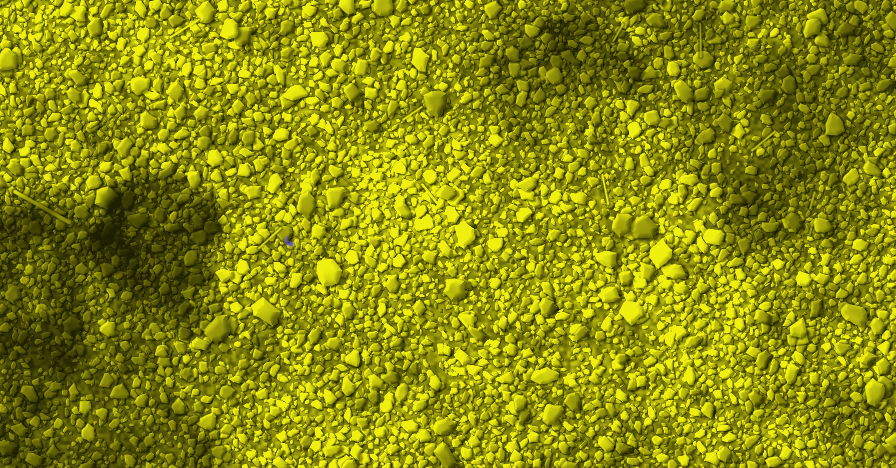
Reproduce this texture procedurally as a Shadertoy shader.

```glsl
// Sunlit yellow gravel: four layers of faceted stones, from grit to pebbles,
// are scattered on turned, jittered grids, each with a shadow away from the light.
// A broad light map adds a shaded hollow, dim patches, straws and tiny flecks.

const float TAU = 6.2831853;
const vec2  LIGHT = vec2(-0.82, 0.57);          // direction towards the sun
const vec3  YELLOW = vec3(0.995, 1.0, 0.065);
const vec3  FLECK = vec3(0.42, 0.38, 0.66);
const float GROUND_TONE = 0.45;
const float STONE_DARK = 0.49;
const float STONE_BRIGHT = 0.84;
const float FACET_CONTRAST = 0.25;
const float SHADOW_DEPTH = 0.42;
const float SHADOW_SHIFT = 0.24;                // in stone radii
const float CONTACT_DEPTH = 0.16;               // dark seam all round a stone
const float ELONGATION = 0.8;
const float LIGHT_LEVEL = 1.11;
const float LIGHT_CONTRAST = 1.7;
const float STRAWS = 9.0;

vec4 hash4(vec2 p) {
    vec4 q = fract(p.xyxy * vec4(0.1031, 0.1030, 0.0973, 0.1099));
    q += dot(q, q.wzxy + 33.33);
    return fract((q.xxyz + q.yzzw) * q.zywx);
}

float noise(vec2 p) {
    vec2 i = floor(p), f = fract(p);
    f = f * f * (3.0 - 2.0 * f);
    return mix(mix(hash4(i).x, hash4(i + vec2(1, 0)).x, f.x),
               mix(hash4(i + vec2(0, 1)).x, hash4(i + vec2(1, 1)).x, f.x), f.y);
}

float fbm(vec2 p) {
    return 0.55 * noise(p) + 0.3 * noise(p * 2.1 + 7.0) + 0.15 * noise(p * 4.3 + 19.0);
}

// Distance to an irregular rounded hexagon; facet is the nearest side's normal.
float stone(vec2 q, vec4 seed, out vec2 facet) {
    float d = length(q) - 1.05;
    facet = q / max(length(q), 0.001);
    for (int k = 0; k < 6; k++) {
        float jitter = fract(seed.x * 7.3 + float(k) * (0.37 + seed.y));
        float angle = TAU * ((float(k) + 0.7 * jitter) / 6.0 + seed.z);
        vec2 side = vec2(cos(angle), sin(angle));
        float e = dot(q, side) - mix(0.6, 1.0, fract(jitter * 5.7 + seed.y));
        if (e > d) { d = e; facet = side; }
    }
    return d;
}

// Lays one grid of stones and their shadows over the tone below.
float scatter(float tone, vec2 p, float cell, float keep, float layer, float pixel) {
    float c = cos(layer * 0.7), s = sin(layer * 0.7);
    mat2 turn = mat2(c, s, -s, c);
    p = turn * p;
    vec2 light = turn * LIGHT, home = floor(p / cell);
    for (int j = 1; j >= -1; j--)
    for (int i = -1; i <= 1; i++) {
        vec2 id = home + vec2(i, j);
        vec4 place = hash4(id + layer * 37.0);
        vec4 shape = hash4(id + layer * 53.0 + 211.0);
        if (place.w > keep * (0.5 + noise(id * cell * 5.0 + layer))) continue;

        float radius = cell * mix(0.39, 0.64, shape.w * shape.w);
        vec2 q = (p - (id + 0.5 + 0.7 * (place.xy - 0.5)) * cell) / radius;
        if (dot(q, q) > 3.0) continue;
        vec2 axis = vec2(cos(TAU * place.z), sin(TAU * place.z));
        q += axis * dot(q, axis) * ELONGATION * shape.x;

        vec2 facet;
        float soft = 0.8 * pixel / radius;
        float shade = stone(q + light * SHADOW_SHIFT, shape, facet);
        tone *= 1.0 - SHADOW_DEPTH * (1.0 - smoothstep(-0.1, 0.25, shade));

        float d = stone(q, shape, facet);
        tone *= 1.0 - CONTACT_DEPTH * (1.0 - smoothstep(0.0, 0.3, d));
        float bevel = smoothstep(-0.5, -0.05, d);
        float face = mix(STONE_DARK, STONE_BRIGHT, fract(place.z * 9.0 + shape.y));
        face += dot(light, FACET_CONTRAST * bevel * facet + 0.08 * q);
        tone = mix(tone, face, 1.0 - smoothstep(-soft, soft, d));
    }
    return tone;
}

float blob(vec2 uv, vec2 centre, vec2 size) {
    vec2 q = (uv - centre) / size;
    return exp(-dot(q, q));
}

// Broad brightness over the canvas, uv from 0 to 1.
float lightMap(vec2 uv, vec2 p) {
    float wobble = fbm(p * 9.0) - 0.5;
    float change = 0.30 * (fbm(p * 3.5 + 31.0) - 0.5) + 0.42 * (fbm(p * 14.0 + 3.0) - 0.5);
    change += 0.13 * blob(uv, vec2(0.45, 0.50), vec2(0.18, 0.5));
    change += 0.10 * blob(uv, vec2(0.20, 0.84), vec2(0.16, 0.2));
    change += 0.12 * blob(uv, vec2(0.74, 0.28), vec2(0.13, 0.25));
    change -= 0.28 * blob(uv, vec2(0.66, 0.89), vec2(0.10, 0.17));
    change -= 0.18 * blob(uv, vec2(0.83, 0.56), vec2(0.10, 0.18));
    change -= 0.16 * blob(uv, vec2(0.95, 0.10), vec2(0.10, 0.25));
    change -= 0.15 * blob(uv, vec2(0.95, 0.82), vec2(0.12, 0.25));
    float left = 1.0 - smoothstep(0.20, 0.26, uv.x + 0.1 * wobble);
    change -= 0.28 * left * (1.0 - smoothstep(0.46, 0.64, uv.y + 0.2 * wobble));
    vec2 inHollow = (uv - vec2(0.17, 0.50)) / vec2(0.072, 0.135);
    float hollow = 1.0 - smoothstep(0.85, 1.1, length(inHollow) + 0.5 * wobble);
    float rim = smoothstep(-0.1, 0.9, dot(LIGHT, inHollow));
    float light = LIGHT_LEVEL + LIGHT_CONTRAST * change;
    return max(light, 0.4) * (1.0 - mix(0.15, 0.6, rim) * hollow);
}

float addStraw(float tone, vec2 p, vec2 start, vec2 along, float width, float pixel) {
    vec2 q = p - start;
    float d = length(q - along * clamp(dot(q, along) / dot(along, along), 0.0, 1.0)) - width;
    tone *= 1.0 - 0.4 * (1.0 - smoothstep(0.0, 0.006, d));
    return mix(tone, 0.82, 1.0 - smoothstep(-pixel, pixel, d));
}

void mainImage(out vec4 fragColor, in vec2 fragCoord) {
    vec2 uv = fragCoord / iResolution.xy, p = fragCoord / iResolution.y;
    float aspect = iResolution.x / iResolution.y, pixel = 1.0 / iResolution.y;
    // Ground and stones, smallest first, with outlines roughened by a warp
    vec2 rough = p + 0.005 * (vec2(noise(p * 65.0), noise(p * 65.0 + 40.0)) - 0.5);
    float tone = GROUND_TONE + 0.3 * (noise(p * 130.0) - 0.5);
    tone = scatter(tone, rough, 0.015, 1.00, 1.0, pixel);
    tone = scatter(tone, rough, 0.025, 0.75, 2.0, pixel);
    tone = scatter(tone, rough, 0.036, 0.42, 3.0, pixel);
    tone = scatter(tone, rough, 0.056, 0.10, 4.0, pixel);
    // Straws
    for (float k = 0.0; k < STRAWS; k++) {
        vec4 h = hash4(vec2(k * 17.0 + 3.0, 71.0));
        vec2 along = vec2(cos(TAU * h.z), sin(TAU * h.z)) * mix(0.03, 0.08, h.w);
        tone = addStraw(tone, p, h.xy * vec2(aspect, 1.0), along, 0.002, pixel);
    }
    tone = addStraw(tone, p, vec2(0.017 * aspect, 0.59), vec2(0.115, -0.065), 0.004, pixel);
    // Light and colour
    tone *= lightMap(uv, p);
    vec3 colour = YELLOW * clamp(tone, 0.12, 0.94);
    float fleck = blob(uv, vec2(0.325, 0.49), vec2(0.014, 0.018)) * noise(p * 90.0);
    fragColor = vec4(mix(colour, FLECK * (0.5 + tone), smoothstep(0.3, 0.45, fleck)), 1.0);
}
```
